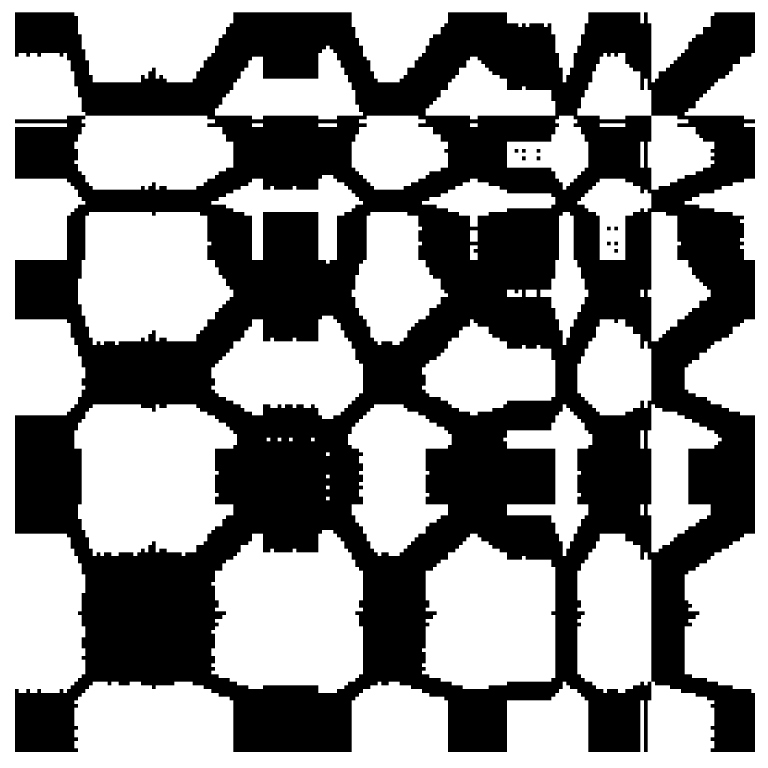
Give the GLSL for this pattern, as a Shadertoy shader.

```glsl
const vec2 PLOT_ORIGIN = vec2(0.0197, 0.0208);
const float PLOT_SIZE = 0.9633;
const float CELLS = 200.0;          // samples along each axis
const float THRESHOLD = 1.0;        // largest difference that counts as a recurrence
const float HIGH_LEVEL = 2.9;
const float JITTER = 0.05;
const float SPIKE_HEIGHT = 0.5;
const float COMB_HEIGHT = 0.3;
const vec3 INK = vec3(0.0);
const vec3 PAPER = vec3(1.0);
const int AA = 3;

// Valleys: fall start, floor start, floor end, rise end (in cells)
const vec4 VALLEYS[4] = vec4[4](
    vec4(14.0, 21.1, 47.6, 64.9),
    vec4(87.0, 97.8, 103.5, 123.8),
    vec4(142.7, 148.4, 148.5, 158.4),
    vec4(171.9, 172.1, 172.2, 197.6));

// Ceilings: start, end, level at start, level at end
const vec4 CEILINGS[4] = vec4[4](
    vec4(66.8, 81.9, 2.15, 2.15),
    vec4(124.3, 133.2, 2.82, 1.97),
    vec4(133.2, 146.0, 1.8, 1.8),
    vec4(163.0, 172.0, 2.9, 2.0));

float hash(float n) {
    return fract(sin(n * 12.9898 + 4.1) * 43758.5);
}

float ramp(float a, float b, float t) {
    return clamp((t - a) / (b - a), 0.0, 1.0);
}

float inside(float a, float b, float t) {
    return step(a, t) * step(t, b);
}

// Oscillating time series sampled at one cell
float signal(float cell) {
    float t = cell + 0.5;
    float level = HIGH_LEVEL;
    for (int i = 0; i < 4; i++) {
        vec4 v = VALLEYS[i];
        float depth = ramp(v.x, v.y, t) - ramp(v.z, v.w, t);
        level -= HIGH_LEVEL * depth;
    }
    level += 0.2 * max(0.0, 1.0 - abs(t - 84.6) / 2.7);
    for (int i = 0; i < 4; i++) {
        vec4 c = CEILINGS[i];
        float top = mix(c.z, c.w, ramp(c.x, c.y, t));
        if (t >= c.x && t < c.y) level = min(level, top);
    }

    // Noise: light everywhere, spikes in the first valley, a comb before the drop
    float r = hash(cell);
    level += JITTER * (r - 0.5) * 2.0;
    level += SPIKE_HEIGHT * r * r * inside(33.0, 41.0, t);
    level += COMB_HEIGHT * (r - 0.5) * inside(160.0, 168.0, t);
    if (cell == 169.0 || cell == 171.0) level = 1.77;
    return level;
}

// 1 where the two samples lie close together
float recurrence(vec2 uv) {
    vec2 p = (uv - PLOT_ORIGIN) / PLOT_SIZE;
    if (any(lessThan(p, vec2(0.0))) || any(greaterThanEqual(p, vec2(1.0)))) return 0.0;
    vec2 cell = floor(p * CELLS);
    return step(abs(signal(cell.x) - signal(cell.y)), THRESHOLD);
}

void mainImage(out vec4 fragColor, in vec2 fragCoord) {
    // Average subsamples for smooth edges
    float coverage = 0.0;
    for (int j = 0; j < AA; j++)
        for (int i = 0; i < AA; i++) {
            vec2 offset = (vec2(i, j) + 0.5) / float(AA) - 0.5;
            coverage += recurrence((fragCoord + offset) / iResolution.xy);
        }
    coverage /= float(AA * AA);
    fragColor = vec4(mix(PAPER, INK, coverage), 1.0);
}
```
